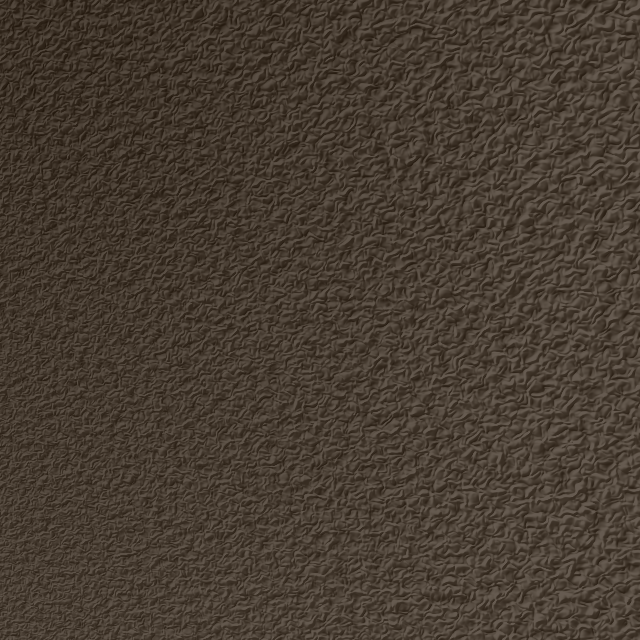
Reproduce this texture procedurally as a Shadertoy shader.

```glsl
// Rough brown plaster seen at a slant, lit from the upper left.
// A log-polar map makes the grain coarser and flatter toward the right;
// warped, folded gradient noise gives the height, and its slope the shading.

const vec2 FAN_CENTER = vec2(-1.0, 0.0);
const float GRAIN_DENSITY = 152.0;
const vec2 LIGHT_DIR = vec2(-0.64, 0.77);
const float SLOPE_STEP = 0.001;

float hash(vec2 cell) {
    vec3 q = fract(cell.xyx * vec3(0.1031, 0.1030, 0.0973));
    q += dot(q, q.yzx + 33.33);
    return fract((q.x + q.y) * q.z);
}

vec2 gradientAt(vec2 cell) {
    float angle = 6.2832 * hash(cell);
    return vec2(cos(angle), sin(angle));
}

float gradientNoise(vec2 p) {
    vec2 i = floor(p);
    vec2 f = p - i;
    vec2 u = f * f * f * (f * (f * 6.0 - 15.0) + 10.0);
    float a = dot(gradientAt(i), f);
    float b = dot(gradientAt(i + vec2(1, 0)), f - vec2(1, 0));
    float c = dot(gradientAt(i + vec2(0, 1)), f - vec2(0, 1));
    float d = dot(gradientAt(i + vec2(1, 1)), f - vec2(1, 1));
    return mix(mix(a, b, u.x), mix(c, d, u.x), u.y);
}

// Conformal map: x runs away from the center, y runs around it
vec2 fanCoords(vec2 uv, vec2 center, float density) {
    vec2 d = uv - center;
    return density * vec2(log(length(d)), atan(d.y, d.x));
}

// Rounded lumps parted by narrow, wandering creases
float plasterHeight(vec2 p) {
    p *= vec2(0.92, 1.04);
    vec2 warp = vec2(gradientNoise(p * 0.8 + 17.3), gradientNoise(p * 0.8 + 71.9));
    vec2 q = p + 0.6 * warp;
    float lumps = gradientNoise(q + 130.0);
    float folds = sqrt(lumps * lumps + 0.004);
    float swell = gradientNoise(p * 0.62 + 210.0);
    float grit = gradientNoise(q * 1.6 + 40.0);
    return 0.90 * folds + 0.25 * lumps + 0.55 * swell + 0.30 * grit;
}

float heightAt(vec2 uv) {
    return plasterHeight(fanCoords(uv, FAN_CENTER, GRAIN_DENSITY));
}

// Slope toward the light, measured per grain rather than per canvas
float litSlope(vec2 uv, vec2 lightDir, float stepSize) {
    float away = heightAt(uv - lightDir * stepSize);
    float toward = heightAt(uv + lightDir * stepSize);
    float grainStep = 2.0 * stepSize * GRAIN_DENSITY / length(uv - FAN_CENTER);
    return (away - toward) / grainStep;
}

// Broad falloff: dim in the upper left corner, brighter below and right
float ambientTone(vec2 uv) {
    float corner = smoothstep(1.15, 0.0, length((uv - vec2(0.0, 1.0)) * vec2(1.0, 0.85)));
    float drift = gradientNoise(uv * 3.0 + 5.0);
    return 0.302 - 0.066 * corner + 0.008 * drift;
}

vec3 plasterColor(float tone) {
    return vec3(tone, tone - 0.042, tone - 0.084);
}

void mainImage(out vec4 fragColor, in vec2 fragCoord) {
    vec2 uv = fragCoord / min(iResolution.x, iResolution.y);

    // Relief: soft highlights, deeper shadows inside the creases
    float slope = litSlope(uv, LIGHT_DIR, SLOPE_STEP);
    float relief = tanh(1.5 * slope);
    float crease = 1.0 - smoothstep(-0.20, 0.25, heightAt(uv));
    float contrast = mix(0.90, 1.10, smoothstep(0.0, 1.0, uv.x));

    float tone = ambientTone(uv) + contrast * (0.088 * relief - 0.050 * crease + 0.013);
    fragColor = vec4(plasterColor(clamp(tone, 0.12, 0.40)), 1.0);
}
```
